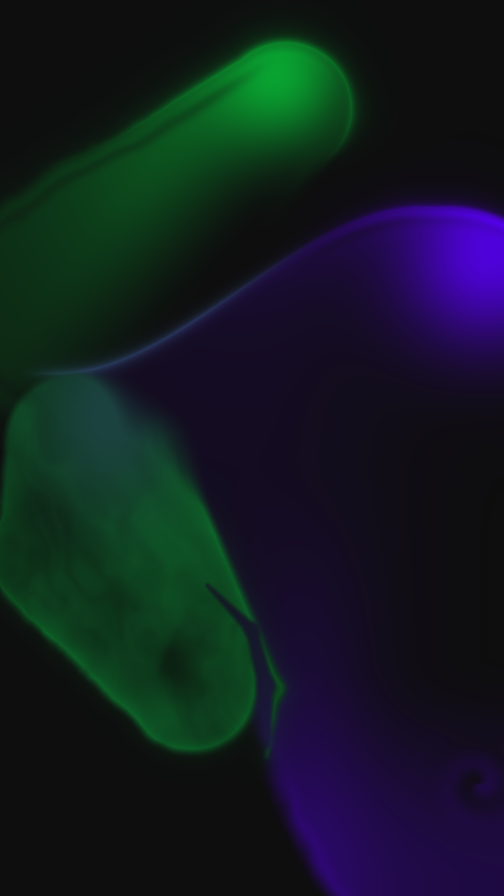
Reproduce this background procedurally as a Shadertoy shader.

```glsl
// Glowing ink on near-black: a green comet above, a violet veil with a bright
// ridge on the right, and a folded teal-green lobe at the lower left.
// Soft tapered capsules and curves give the shapes; warped noise gives the folds.

const vec3 BACKGROUND = vec3(0.053, 0.053, 0.055);
const vec3 GREEN = vec3(-0.03, 0.95, 0.22);
const vec3 VIOLET = vec3(0.27, -0.05, 0.84);
const vec3 RIDGE_BLUE = vec3(0.09, 0.15, 0.26);
const vec3 LOBE_DARK = vec3(0.045, 0.13, 0.07);
const vec3 LOBE_LIGHT = vec3(0.055, 0.36, 0.16);
const vec3 LOBE_TEAL = vec3(0.12, 0.27, 0.28);
const vec2 COMET_HEAD = vec2(0.567, 0.215);
const vec2 COMET_TAIL = vec2(0.139, 0.602);
const vec2 VIOLET_HEAD = vec2(0.97, 0.52);
const vec2 SWIRL = vec2(0.95, 1.555);
const float WARP = 0.022;

float hash(vec2 p) {
    vec3 q = fract(vec3(p.xyx) * 0.1031);
    q += dot(q, q.yzx + 33.33);
    return fract((q.x + q.y) * q.z);
}

float noise(vec2 p) {
    vec2 i = floor(p), f = fract(p);
    f = f * f * (3.0 - 2.0 * f);
    return mix(mix(hash(i), hash(i + vec2(1, 0)), f.x),
               mix(hash(i + vec2(0, 1)), hash(i + vec2(1, 1)), f.x), f.y);
}

float fbm(vec2 p) {
    float sum = 0.0, gain = 0.5;
    for (int i = 0; i < 4; i++) {
        sum += gain * noise(p);
        p = mat2(1.6, 1.2, -1.2, 1.6) * p;
        gain *= 0.5;
    }
    return sum;
}

float bell(float x, float width) { return exp(-x * x / (width * width)); }

// Distance to a capsule whose radius runs from ra to rb
float taper(vec2 p, vec2 a, vec2 b, float ra, float rb) {
    vec2 ab = b - a;
    float h = clamp(dot(p - a, ab) / dot(ab, ab), 0.0, 1.0);
    return length(p - a - ab * h) - mix(ra, rb, h);
}

float smin(float a, float b, float k) {
    float h = max(k - abs(a - b), 0.0) / k;
    return min(a, b) - h * h * k * 0.25;
}

vec3 comet(vec2 p, float warp) {
    float d = taper(p, COMET_HEAD, COMET_TAIL, 0.130, 0.243);
    float reach = length(p - COMET_HEAD);
    d += warp * smoothstep(0.1, 0.4, reach);
    float inside = smoothstep(0.018, -0.025, d);
    float fade = smoothstep(0.10, -0.16, dot(p - COMET_HEAD, vec2(0.79, 0.61)));
    float glow = fade * (0.10 + 0.26 * exp(-reach * reach * 5.0));
    glow += 0.42 * bell(length(p - vec2(0.58, 0.17)), 0.135);
    glow *= 1.0 - 0.3 * bell(d + 0.035, 0.014) * smoothstep(0.56, 0.42, p.x);
    float lit = exp(-reach * reach * 9.0) * smoothstep(0.36, 0.22, p.y);
    float rim = lit * (0.22 * exp(-abs(d) / 0.009) + 0.13 * exp(-max(d, 0.0) / 0.03) * (1.0 - inside));
    float haze = 0.05 * exp(-max(d, 0.0) / 0.04) * fade * (1.0 - inside);
    return GREEN * (glow * inside + rim + haze);
}

vec3 veil(vec2 p, float warp) {
    // Upper ridge and left border
    float ridge = mix(0.741, 0.412, smoothstep(0.116, 0.833, p.x));
    ridge += 0.025 * pow(max(p.x - 0.89, 0.0) / 0.11, 2.0);
    float above = (ridge - p.y) * 0.85;
    float depth = max(-above, 0.0);
    float low = max(p.y - 1.493, 0.0);
    float left = 0.521 - 0.52 * max(1.493 - p.y, 0.0) + 1.57 * low * low - p.x + warp;
    float inside = smoothstep(0.01, -0.012, above) * smoothstep(0.015, -0.04, left);

    // Light within the veil
    float glow = 0.085 * smoothstep(1.0, 0.5, p.x);
    glow += 0.86 * bell(length(p - VIOLET_HEAD), 0.168);
    glow += 0.20 * exp(-depth / 0.08) * smoothstep(0.25, 0.8, p.x);
    glow -= 0.10 * bell(depth - 0.022, 0.010) * smoothstep(0.55, 0.75, p.x);
    glow += 0.24 * smoothstep(1.3, 1.75, p.y);
    glow += 0.11 * bell(p.x - 0.62, 0.12) * smoothstep(0.9, 1.45, p.y);
    glow += 0.05 * bell(left + 0.045, 0.015) * smoothstep(1.45, 1.6, p.y);
    vec2 s = p - SWIRL;
    float r = length(s);
    glow += 0.10 * bell(r, 0.06) * sin(atan(s.y, s.x) + r * 70.0);

    // Ridge line: blue at the left, violet at the right
    float line = exp(-abs(above) / 0.009);
    vec3 rim = RIDGE_BLUE * line * smoothstep(0.03, 0.15, p.x) * smoothstep(0.7, 0.35, p.x);
    rim += VIOLET * smoothstep(0.45, 0.9, p.x) * (0.26 * line + 0.14 * exp(-abs(above) / 0.028));
    return VIOLET * max(glow, 0.0) * inside + rim;
}

// Paints the lobe over the colour beneath
vec3 lobe(vec3 under, vec2 p, float warp) {
    float body = taper(p, vec2(0.150, 0.880), vec2(0.174, 1.088), 0.143, 0.185);
    body = smin(body, taper(p, vec2(0.174, 1.088), vec2(0.382, 1.366), 0.185, 0.132), 0.03);
    float wing = taper(p, vec2(0.255, 0.926), vec2(0.544, 1.366), 0.116, 0.023);
    wing = smin(wing, taper(p, vec2(0.544, 1.366), vec2(0.530, 1.50), 0.020, 0.004), 0.02);
    float d = smin(body, wing, 0.03) + warp * smoothstep(0.45, 0.2, p.x) * smoothstep(0.85, 1.1, p.y);
    float slit = taper(p, vec2(0.412, 1.162), vec2(0.50, 1.25), 0.001, 0.010);
    slit = smin(slit, taper(p, vec2(0.50, 1.25), vec2(0.527, 1.36), 0.010, 0.013), 0.015);
    slit = smin(slit, taper(p, vec2(0.527, 1.36), vec2(0.520, 1.47), 0.013, 0.016), 0.015);
    float soft = mix(0.014, 0.075, smoothstep(0.16, 0.28, p.x) * smoothstep(1.02, 0.86, p.y));
    float inside = smoothstep(soft * 0.5, -soft, d) * smoothstep(-0.005, 0.008, slit);

    // Streaks follow the long axis of the lobe
    vec2 flow = vec2(dot(p, vec2(0.88, -0.47)) * 8.0, dot(p, vec2(0.47, 0.88)) * 2.2);
    float streak = smoothstep(0.2, 0.75, fbm(flow + 2.2 * fbm(p * 4.5)));
    float fold = bell(max(taper(p, vec2(0.08, 1.02), vec2(0.30, 1.32), 0.01, 0.02), 0.0), 0.06);
    float light = 0.25 + 0.55 * streak + 0.3 * bell(length(p - vec2(0.31, 1.08)), 0.16) - 0.4 * fold;
    vec3 ink = mix(LOBE_DARK, LOBE_LIGHT, clamp(light, 0.0, 1.0));
    ink = mix(ink, LOBE_TEAL, 0.85 * bell(length((p - vec2(0.22, 0.82)) * vec2(1.0, 0.75)), 0.13));
    ink += GREEN * 0.09 * exp(-abs(d + 0.012) / 0.010) * smoothstep(0.9, 1.1, p.y);
    vec3 halo = GREEN * 0.05 * exp(-max(d, 0.0) / 0.018) * smoothstep(0.9, 1.1, p.y);
    return mix(under + halo * (1.0 - inside), ink, inside);
}

void mainImage(out vec4 fragColor, in vec2 fragCoord) {
    // Canvas width is 1; y runs downward from the top edge
    vec2 uv = fragCoord / iResolution.xy;
    vec2 p = vec2(uv.x, (1.0 - uv.y) * 16.0 / 9.0);
    float warp = WARP * (fbm(p * 9.0) - 0.47) * 2.0;
    vec3 color = BACKGROUND + comet(p, warp) + veil(p, warp);
    fragColor = vec4(clamp(lobe(color, p, warp), 0.0, 1.0), 1.0);
}
```
